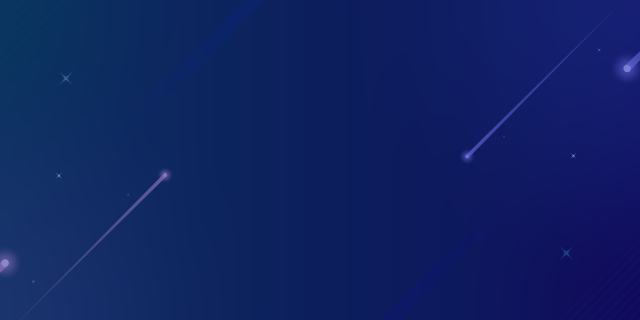
This background is drawn by a Shadertoy shader. Its source:

```glsl
// Night-blue gradient with diagonal meteors, crossed sparkles and faint beams.
// One half of the scene is defined with distance functions, then repeated
// by a half turn about CENTER with a cooler tint on the right-hand side.

#define CENTER vec2(0.988, 0.482)
#define BEAM_OFFSET -0.205
#define BEAM_HALF_WIDTH 0.040
#define BEAM_STRENGTH 0.55
#define LINE_SPACING 0.031
#define LINE_STRENGTH 0.28
#define TRAIL_STRENGTH 0.72
#define GLOW_STRENGTH 0.62

// Coverage of a shape from its signed distance, one pixel soft.
float fill(float dist) {
    float pixel = 1.0 / iResolution.y;
    return 1.0 - smoothstep(-0.6 * pixel, 0.6 * pixel, dist);
}

// Soft light that is 1 at the origin and 0 at the given radius.
float falloff(vec2 offset, float radius) {
    float t = clamp(1.0 - length(offset) / radius, 0.0, 1.0);
    return t * t * (3.0 - 2.0 * t);
}

// Horizontal gradient with a tint in each corner.
vec3 background(vec2 p, float aspect) {
    const vec3 teal = vec3(0.052, 0.190, 0.385);
    const vec3 navy = vec3(0.047, 0.120, 0.362);
    const vec3 indigo = vec3(0.060, 0.066, 0.370);
    float x = p.x / aspect;
    vec3 color = x < 0.5 ? mix(teal, navy, x * 2.0)
                         : mix(navy, indigo, x * 2.0 - 1.0);
    color += vec3(0.050, 0.015, 0.045) * falloff(p, 0.85);
    color += vec3(-0.015, 0.020, -0.010) * falloff(p - vec2(0.0, 1.0), 0.6);
    color += vec3(0.025, 0.055, 0.085) * falloff(p - vec2(aspect, 1.0), 0.95);
    color += vec3(0.005, -0.030, -0.010) * falloff(p - vec2(aspect, 0.0), 0.6);
    return color;
}

// Wide diagonal beam that fades toward its lower end.
float beam(vec2 p) {
    float across = abs(p.x - p.y - BEAM_OFFSET);
    float edge = 1.0 - smoothstep(0.55, 1.0, across / BEAM_HALF_WIDTH);
    return edge * smoothstep(0.30, 0.80, p.x);
}

// Thin parallel diagonals filling the corner.
float cornerLines(vec2 p) {
    float along = p.x + 1.0 - p.y;
    float across = abs(fract(along / LINE_SPACING) - 0.5) * LINE_SPACING;
    float fade = 1.0 - smoothstep(0.20, 0.33, along);
    return fill(across * 0.7071 - 0.0022) * fade;
}

// Tapered trail running down-left from the head: x = trail, y = glow, z = core.
vec3 meteor(vec2 p, vec2 head, float tailLength, float halfWidth, float glowRadius) {
    vec2 q = p - head;
    float along = -(q.x + q.y) * 0.7071;
    float across = abs(q.x - q.y) * 0.7071;
    float t = clamp(along / tailLength, 0.0, 1.0);
    float radius = halfWidth * mix(1.0, 0.15, t);
    float dist = length(vec2(across, along - t * tailLength)) - radius;
    return vec3(fill(dist) * (1.0 - 0.8 * t),
                falloff(q, glowRadius),
                fill(length(q) - halfWidth));
}

// Concave four-pointed sparkle with diagonal arms.
float sparkle(vec2 q, float armLength) {
    vec2 d = abs(vec2(q.x + q.y, q.x - q.y)) * 0.7071;
    float waist = 0.09 * armLength;
    float arm = min(d.x, d.y) - waist * (1.0 - max(d.x, d.y) / armLength);
    float tips = max(d.x, d.y) - armLength;
    float rays = fill(max(arm, tips)) * (1.0 - 0.4 * max(d.x, d.y) / armLength);
    return clamp(rays + 0.5 * falloff(q, 0.45 * armLength), 0.0, 1.0);
}

void mainImage(out vec4 fragColor, in vec2 fragCoord) {
    vec2 p = fragCoord / iResolution.y;
    float aspect = iResolution.x / iResolution.y;
    vec3 color = background(p, aspect);

    // Half turn: the right side reuses the shapes of the left.
    bool isRight = p.x > CENTER.x;
    vec2 q = isRight ? 2.0 * CENTER - p : p;
    vec3 beamColor = isRight ? vec3(0.05, 0.08, 0.44) : vec3(0.04, 0.14, 0.45);
    vec3 lineColor = isRight ? vec3(0.07, 0.13, 0.48) : vec3(0.03, 0.24, 0.43);
    vec3 trailColor = isRight ? vec3(0.38, 0.38, 0.82) : vec3(0.53, 0.44, 0.74);
    vec3 starColor = isRight ? vec3(0.13, 0.42, 0.60) : vec3(0.30, 0.50, 0.68);

    // Beam and corner lines
    color = mix(color, beamColor, beam(q) * BEAM_STRENGTH);
    color = mix(color, lineColor, cornerLines(q) * LINE_STRENGTH);

    // Meteors: a long thin one and a larger one cut by the side
    for (int i = 0; i < 2; i++) {
        float size = float(i);
        vec2 head = mix(vec2(0.516, 0.453), vec2(0.016, 0.178), size);
        vec3 m = meteor(q, head, mix(0.64, 0.40, size),
                        mix(0.0058, 0.0115, size), mix(0.027, 0.056, size));
        vec3 coreColor = mix(trailColor, vec3(0.60, 0.68, 0.86), 0.3 + 0.3 * size);
        color = mix(color, trailColor, m.y * GLOW_STRENGTH);
        color = mix(color, trailColor, m.x * TRAIL_STRENGTH);
        color = mix(color, coreColor, m.z * 0.7);
    }

    // Sparkles: position, arm length, opacity
    vec4 stars[4] = vec4[4](vec4(0.206, 0.755, 0.029, 0.60), vec4(0.184, 0.451, 0.011, 0.95),
                            vec4(0.401, 0.391, 0.005, 0.50), vec4(0.104, 0.120, 0.006, 0.65));
    for (int i = 0; i < 4; i++) {
        vec3 tint = i == 0 ? starColor : vec3(0.58, 0.64, 0.86);
        color = mix(color, tint, sparkle(q - stars[i].xy, stars[i].z) * stars[i].w);
    }
    fragColor = vec4(color, 1.0);
}
```
